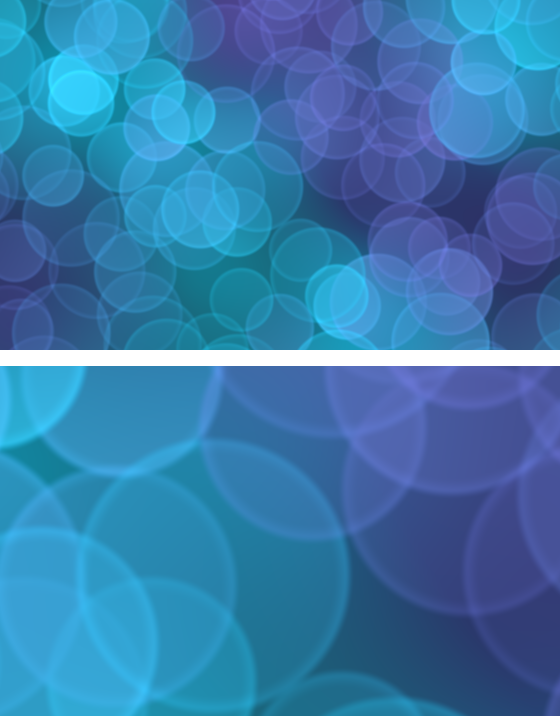
Top: the whole. Bottom: its middle third, enlarged.
Give the GLSL for this background, as a WebGL 1 fragment shader.

```glsl
precision highp float;
// Soft bokeh: translucent blue, cyan and violet discs over a blurred backdrop.
// Regional glows and gradient noise set hue and brightness; jittered grids
// scatter the discs, which are layered with faint bright rims.

uniform vec2 u_resolution;

#define CELL 0.20          // disc grid spacing, in canvas heights
#define RADIUS_MIN 0.088
#define RADIUS_MAX 0.142
#define EDGE_BLUR 0.005
#define RIM_WIDTH 0.016
#define RIM_GAIN 0.10
#define ALPHA_DIM 0.13     // disc opacity in dark regions
#define ALPHA_LIT 0.40     // extra opacity in lit regions
#define GLOSS 0.20         // whitening where bright discs overlap
#define HUE_JITTER 0.60
#define LAYERS 2

vec3 hash3(vec2 p) {
    vec3 q = fract(p.xyx * vec3(0.1031, 0.1030, 0.0973));
    q += dot(q, q.yxz + 33.33);
    return fract((q.xxy + q.yzz) * q.zyx);
}

float cornerGradient(vec2 cell, vec2 offset) {
    float angle = 6.2832 * hash3(cell + 71.0).x;
    return dot(vec2(cos(angle), sin(angle)), offset);
}

float gradientNoise(vec2 p) {
    vec2 i = floor(p), f = fract(p);
    vec2 w = f * f * f * (f * (f * 6.0 - 15.0) + 10.0);
    vec2 e = vec2(0.0, 1.0);
    return mix(mix(cornerGradient(i, f), cornerGradient(i + e.yx, f - e.yx), w.x),
               mix(cornerGradient(i + e.xy, f - e.xy), cornerGradient(i + e.yy, f - e.yy), w.x), w.y);
}

float glow(vec2 p, vec2 center, float radius) {
    vec2 d = (p - center) / radius;
    return exp(-dot(d, d));
}

// 0 in indigo regions, 1 in teal regions
float tealness(vec2 p) {
    float indigo = glow(p, vec2(0.98, 0.78), 0.30) + glow(p, vec2(0.0, 0.18), 0.40)
                 + glow(p, vec2(1.42, 0.28), 0.36) + glow(p, vec2(0.72, 1.0), 0.25)
                 + glow(p, vec2(1.12, 0.50), 0.24);
    return clamp(1.05 - indigo + 0.3 * gradientNoise(p * 3.0), 0.0, 1.0);
}

// Brightness of the out-of-focus light sources
float lightness(vec2 p) {
    float lit = glow(p, vec2(0.20, 0.78), 0.23) + glow(p, vec2(1.42, 0.83), 0.26)
              + glow(p, vec2(1.08, 0.07), 0.23) + 0.8 * glow(p, vec2(0.47, 0.56), 0.16)
              + 0.6 * glow(p, vec2(0.78, 0.62), 0.19) + 0.5 * glow(p, vec2(0.60, 0.24), 0.18);
    return clamp(lit, 0.0, 1.0);
}

vec3 backdrop(vec2 p) {
    vec3 color = mix(vec3(0.18, 0.17, 0.38), vec3(0.10, 0.38, 0.44), tealness(p));
    color = mix(color, vec3(0.35, 0.30, 0.62), 0.7 * glow(p, vec2(0.70, 1.0), 0.24));
    return mix(color, vec3(0.04, 0.64, 0.76), 0.7 * lightness(p));
}

vec3 addDisc(vec3 color, vec2 p, vec2 center, vec3 rnd) {
    float radius = mix(RADIUS_MIN, RADIUS_MAX, rnd.x);
    vec2 offset = p - center;
    float dist = length(offset);
    float blur = max(EDGE_BLUR, 1.5 / u_resolution.y);
    float cover = 1.0 - smoothstep(radius - blur, radius + blur, dist);
    float rim = cover * smoothstep(radius - RIM_WIDTH, radius, dist);

    // Tint follows the region under the disc's center
    float lit = lightness(center);
    float hue = clamp(tealness(center) + HUE_JITTER * (rnd.y - 0.6), 0.0, 1.0);
    vec3 cool = mix(vec3(0.05, 0.60, 0.72), vec3(0.12, 0.80, 1.0), clamp(lit + 0.3 * rnd.z, 0.0, 1.0));
    vec3 tint = mix(vec3(0.35, 0.38, 0.74), cool, hue);

    // Opacity drifts across the disc in its own direction
    float angle = 6.2832 * rnd.z;
    float drift = 0.85 + 0.25 * dot(offset, vec2(cos(angle), sin(angle))) / radius;
    float alpha = cover * drift * (ALPHA_DIM + ALPHA_LIT * lit + 0.24 * rnd.z);
    color = mix(color, tint, alpha);
    return color + alpha * alpha * GLOSS * vec3(0.8, 0.4, 0.2) + rim * RIM_GAIN * tint;
}

void main() {
    vec2 p = gl_FragCoord.xy / u_resolution.y;
    vec3 color = backdrop(p);

    // Each layer checks the neighboring cells that can reach this point
    for (int layer = 0; layer < LAYERS; layer++) {
        vec2 shift = vec2(0.47, 0.53) * float(layer);
        vec2 home = floor(p / CELL + shift);
        for (int y = -1; y <= 1; y++) {
            for (int x = -1; x <= 1; x++) {
                vec2 cell = home + vec2(float(x), float(y));
                vec2 seed = cell + 37.0 * float(layer + 1);
                vec2 center = (cell + hash3(seed).xy - shift) * CELL;
                color = addDisc(color, p, center, hash3(seed + 113.0));
            }
        }
    }
    gl_FragColor = vec4(clamp(color, 0.0, 1.0), 1.0);
}
```
